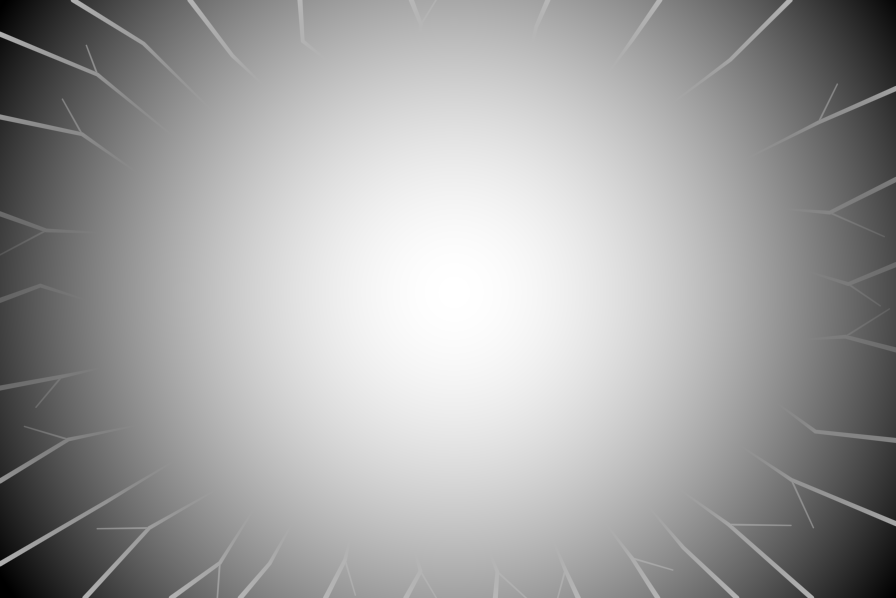
Reproduce this background procedurally as a Shadertoy shader.

```glsl
#define GLOW_CENTER vec2(0.507, 0.511)
#define GLOW_FALLOFF 1.218
#define GLOW_POWER 1.77
#define TIP_RADII vec2(0.605, 0.414)
#define CRACK_GREY 0.72
#define ROOT_WIDTH 0.0042
#define BEND_WIDTH 0.0032
#define TIP_WIDTH 0.0012
#define BEND_AMOUNT 0.055
#define BRANCH_LENGTH 0.095
#define BRANCH_CHANCE 0.6
#define ROOT_JITTER 0.2

float hash(float n) {
    return fract(sin(n * 12.9898 + 4.137) * 43758.5453);
}

// Tapered segment whose opacity changes from start to end
float streak(vec2 p, vec2 a, vec2 b, vec2 halfWidth, vec2 opacity) {
    vec2 along = b - a;
    float h = clamp(dot(p - a, along) / dot(along, along), 0.0, 1.0);
    float edge = length(p - a - along * h) - mix(halfWidth.x, halfWidth.y, h);
    float soft = 0.75 / iResolution.y;
    return (1.0 - smoothstep(-soft, soft, edge)) * mix(opacity.x, opacity.y, h);
}

// Point on the border: sides are top, right, bottom, left
vec2 borderPoint(int side, float t, float aspect) {
    if (side == 0) return vec2(t * aspect, 1.0);
    if (side == 1) return vec2(aspect, 1.0 - t);
    if (side == 2) return vec2(t * aspect, 0.0);
    return vec2(0.0, 1.0 - t);
}

// Bent crack from the border to an inner ellipse, sometimes forked
float crack(vec2 p, vec2 root, vec2 center, float id) {
    vec2 tip = center + TIP_RADII * normalize((root - center) / TIP_RADII);
    vec2 inward = normalize(tip - root);
    vec2 across = vec2(-inward.y, inward.x);
    float sway = hash(id + 0.31) - 0.5;
    vec2 bend = mix(root, tip, 0.45 + 0.2 * hash(id + 0.57)) + across * sway * BEND_AMOUNT;

    float c = streak(p, root, bend, vec2(ROOT_WIDTH, BEND_WIDTH), vec2(1.0, 0.7));
    c = max(c, streak(p, bend, tip, vec2(BEND_WIDTH, TIP_WIDTH), vec2(0.7, 0.0)));

    if (hash(id + 0.73) < BRANCH_CHANCE) {
        float turn = sway > 0.0 ? 1.0 : -1.0;
        vec2 heading = normalize(across * turn * 0.8 - inward);
        vec2 fork = bend + heading * BRANCH_LENGTH * (0.5 + 0.7 * hash(id + 0.89));
        c = max(c, streak(p, bend, fork, vec2(0.5 * BEND_WIDTH, TIP_WIDTH), vec2(0.65, 0.6)));
    }
    return c;
}

void mainImage(out vec4 fragColor, in vec2 fragCoord) {
    vec2 p = fragCoord / iResolution.y;
    float aspect = iResolution.x / iResolution.y;
    vec2 center = vec2(0.5 * aspect, 0.5);

    // Round glow fading to black corners
    float reach = length(p - GLOW_CENTER * vec2(aspect, 1.0));
    float grey = clamp(1.0 - GLOW_FALLOFF * pow(reach, GLOW_POWER), 0.0, 1.0);

    // Per side: crack count, first position, spacing
    vec3 sides[4] = vec3[4](
        vec3(7.0, 0.070, 0.134), vec3(6.0, 0.147, 0.147),
        vec3(10.0, 0.094, 0.091), vec3(7.0, 0.060, 0.149));

    float cracks = 0.0;
    for (int side = 0; side < 4; side++) {
        vec3 layout_ = sides[side];
        for (int i = 0; i < int(layout_.x); i++) {
            float id = float(side * 10 + i) + 1.0;
            float jitter = (hash(id) - 0.5) * ROOT_JITTER;
            float t = layout_.y + (float(i) + jitter) * layout_.z;
            cracks = max(cracks, crack(p, borderPoint(side, t, aspect), center, id));
        }
    }

    // Cracks are fainter beside the middle of the left and right borders
    float strength = mix(0.28, 0.95, smoothstep(0.05, 0.45, abs(p.y - 0.5)));
    grey = mix(grey, max(grey, CRACK_GREY), cracks * strength);

    fragColor = vec4(vec3(grey), 1.0);
}
```
